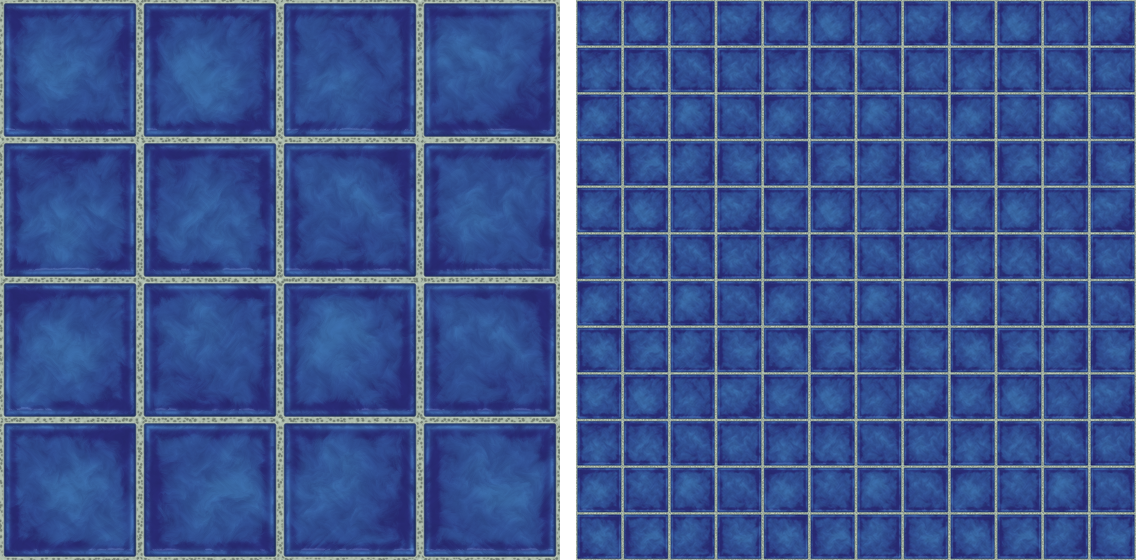
Left, the tile; right, the same tile 3 across and 3 down.
Reproduce this texture procedurally as a Shadertoy shader.

```glsl
// Hand-glazed blue ceramic tiles in a square grid with pale, pitted grout.
// Each tile is a rounded box; warped sine layers cloud its glaze, and bands
// measured from its edge form the rim. Wrapping cellular noise pits the grout.

#define TILES 4.0                        // repeats across and down
#define GROUT_HALF vec2(0.029, 0.025)    // half joint widths, in tiles
#define CORNER 0.016                     // tile corner radius, in tiles
#define PIT_CELLS 144.0                  // grout grain cells across the canvas
#define GLAZE_DEEP vec3(0.155, 0.165, 0.45)
#define GLAZE_MID vec3(0.185, 0.30, 0.565)
#define GLAZE_LIGHT vec3(0.225, 0.41, 0.645)
#define RIM_LIGHT vec3(0.27, 0.45, 0.70)
#define EDGE_DARK vec3(0.11, 0.18, 0.36)
#define GROUT_LIGHT vec3(0.73, 0.79, 0.73)
#define GROUT_DARK vec3(0.44, 0.49, 0.45)

vec2 hash2(vec2 p) {
    vec3 h = fract(p.xyx * vec3(0.1031, 0.1030, 0.0973));
    h += dot(h, h.yzx + 33.33);
    return fract((h.xx + h.yz) * h.zy);
}

// Layered sines, each warped and turned; roughly -1 to 1.
float clouds(vec2 p, vec2 seed) {
    const mat2 turn = mat2(0.80, 0.60, -0.60, 0.80);
    float sum = 0.0, amp = 0.5;
    for (int i = 0; i < 6; i++) {
        p += 0.55 * sin(1.3 * p.yx + seed);
        sum += amp * sin(p.x + seed.y) * cos(p.y - seed.x);
        p = turn * p * 1.85 + seed;
        amp *= 0.62;
    }
    return sum;
}

// Distance to the nearest scattered point, wrapping at the canvas edge.
float cellular(vec2 p, float period) {
    vec2 cell = floor(p);
    float nearest = 2.0;
    for (int y = -1; y <= 1; y++)
    for (int x = -1; x <= 1; x++) {
        vec2 c = cell + vec2(x, y);
        nearest = min(nearest, distance(p, c + hash2(mod(c, period))));
    }
    return nearest;
}

float roundedBox(vec2 p, vec2 halfSize, float radius) {
    vec2 d = abs(p) - halfSize + radius;
    return length(max(d, 0.0)) + min(max(d.x, d.y), 0.0) - radius;
}

// Soft band centred on a given depth.
float band(float depth, float centre, float width) {
    float t = (depth - centre) / width;
    return exp(-t * t);
}

vec3 glazeColor(vec2 p, float depth, vec2 id) {
    vec2 seed = 6.2832 * hash2(id + 7.0);
    vec2 flip = sign(hash2(id + 31.0) - 0.35);
    vec2 q = p * flip;

    float broad = clouds(q * 5.0, seed);
    float fine = clouds(q * 19.0 + broad, seed.yx + 2.0);
    float wavyDepth = depth + 0.016 * broad + 0.010 * fine;

    // Thin glaze in the middle, pooled colour towards the edges.
    float glow = 1.0 - smoothstep(0.05, 0.52, length(q + vec2(0.07, 0.08)));
    float tone = 0.31 + 0.42 * glow + 0.34 * broad + 0.13 * fine;
    tone -= 0.30 * band(wavyDepth, 0.075, 0.035);
    vec3 color = mix(GLAZE_DEEP, GLAZE_MID, smoothstep(-0.08, 0.48, tone));
    color = mix(color, GLAZE_LIGHT, smoothstep(0.40, 0.98, tone));

    // Broken light on the raised rim.
    float rim = band(depth + 0.006 * fine, 0.030, 0.012);
    color = mix(color, RIM_LIGHT, rim * clamp(0.42 + 0.5 * broad + 0.35 * fine, 0.08, 0.75));

    // Thin wandering streak where glaze gathered near the lower edge.
    float streak = band(p.y + 0.43 - 0.012 * broad - 0.008 * fine, 0.0, 0.007);
    color += 0.10 * streak * smoothstep(-0.1, 0.5, broad + fine);

    // Shaded outer edge, heaviest at the lower right.
    float shade = 0.60 + 0.35 * smoothstep(0.0, 0.6, p.x - p.y);
    color = mix(color, EDGE_DARK, shade * (1.0 - smoothstep(0.004, 0.022, depth)));
    return color * (1.0 + 0.07 * fine);
}

vec3 groutColor(vec2 uv, float height) {
    float grain = cellular(uv * PIT_CELLS, PIT_CELLS);
    float pits = 1.0 - smoothstep(0.16, 0.52, grain);
    // Pits lie along the joint's core and fade where joints cross.
    float core = smoothstep(0.004, 0.017, height) * (1.0 - smoothstep(0.030, 0.038, height));
    vec3 color = mix(GROUT_LIGHT, GROUT_DARK, core * (0.22 + 0.65 * pits));
    color *= 0.92 + 0.14 * grain;
    return color * mix(0.76, 1.0, smoothstep(0.0, 0.007, height));
}

void mainImage(out vec4 fragColor, in vec2 fragCoord) {
    vec2 uv = fragCoord / iResolution.xy;
    vec2 grid = uv * TILES;
    vec2 id = mod(floor(grid), TILES);
    vec2 p = fract(grid) - 0.5;
    float pixel = TILES / min(iResolution.x, iResolution.y);

    float d = roundedBox(p, 0.5 - GROUT_HALF, CORNER);
    vec3 glaze = glazeColor(p, max(-d, 0.0), id);
    vec3 grout = groutColor(uv, max(d, 0.0));
    fragColor = vec4(mix(glaze, grout, smoothstep(-pixel, pixel, d)), 1.0);
}
```
